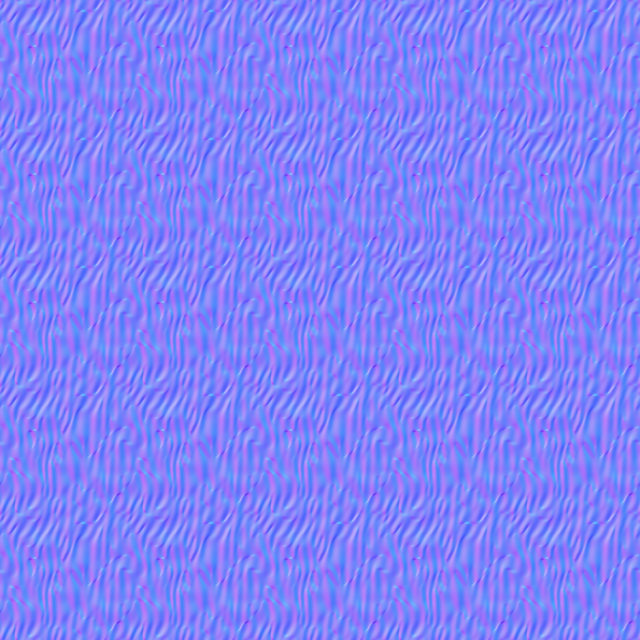
A Shadertoy shader for this texture map:

```glsl
#define REPEATS 5.0        // tiles across and down
#define LAYERS 5           // overlapping ripple trains
#define MIN_STREAKS 10.0   // fewest streaks per tile
#define LEAN 0.25          // strength of the slanted band
#define LEAN_CENTER 0.95   // height of the slanted band in the tile
#define WARP 0.065         // wandering of each ripple train
#define SWAY 0.04          // wandering shared by all trains
#define SWELL 0.035        // height of the broad undulation
#define RELIEF 0.195       // strength of the surface slope
#define GREEN_GAIN 1.25    // extra vertical slope
#define FLAT_COLOR vec3(0.505, 0.512, 0.98)

const float TAU = 6.2831853;

// Unit gradient for a lattice point
vec2 latticeGradient(vec2 cell, float seed) {
    vec3 p = fract(vec3(cell, seed) * vec3(0.1031, 0.1130, 0.0973));
    p += dot(p, p.yzx + 33.33);
    float angle = TAU * fract((p.x + p.y) * p.z);
    return vec2(cos(angle), sin(angle));
}

// Gradient noise that wraps after the given number of cells
float tiledNoise(vec2 tilePos, vec2 cells, float seed) {
    vec2 p = tilePos * cells;
    vec2 cell = floor(p);
    vec2 f = p - cell;
    vec2 lo = mod(cell, cells);
    vec2 hi = mod(cell + 1.0, cells);
    vec2 w = f * f * f * (f * (f * 6.0 - 15.0) + 10.0);
    float a = dot(latticeGradient(lo, seed), f);
    float b = dot(latticeGradient(vec2(hi.x, lo.y), seed), f - vec2(1.0, 0.0));
    float c = dot(latticeGradient(vec2(lo.x, hi.y), seed), f - vec2(0.0, 1.0));
    float d = dot(latticeGradient(hi, seed), f - 1.0);
    return mix(mix(a, b, w.x), mix(c, d, w.x), w.y);
}

// Sideways drift of the streaks with height
float streakDrift(float y) {
    float t = TAU * (y - LEAN_CENTER);
    return LEAN * (sin(t) + 0.22 * sin(2.0 * t)) / TAU;
}

// Ripple trains with whole wave counts, so the tile joins on every side
float rippleHeight(vec2 p) {
    vec2 wave = vec2(0.0);
    float x = p.x - streakDrift(p.y) + SWAY * tiledNoise(p, vec2(3.0, 4.0), 3.0);
    for (int i = 0; i < LAYERS; i++) {
        float layer = float(i);
        float seed = 7.0 + 13.0 * layer;
        float streaks = MIN_STREAKS + layer;
        float shear = mod(layer * 3.0, 7.0) - 2.0;
        float wander = WARP * tiledNoise(p, vec2(5.0, 4.0), seed);
        float strength = 1.0 + 1.6 * tiledNoise(p, vec2(4.0), seed + 5.0);
        float phase = TAU * (streaks * (x + wander) - shear * p.y + 0.37 * layer);
        wave += strength * vec2(cos(phase), sin(phase));
    }
    // Even out the beating so that streaks fork instead of fading
    float ripple = wave.y / (length(wave) + 0.6);
    float meanStreaks = MIN_STREAKS + 0.5 * float(LAYERS - 1);
    return ripple / (TAU * meanStreaks) + SWELL * tiledNoise(p, vec2(8.0, 6.0), 91.0);
}

void mainImage(out vec4 fragColor, in vec2 fragCoord) {
    vec2 tilePos = fract(fragCoord / iResolution.xy * REPEATS);

    // Slope by central differences
    vec2 e = vec2(0.006, 0.0);
    vec2 slope = vec2(
        rippleHeight(tilePos + e.xy) - rippleHeight(tilePos - e.xy),
        rippleHeight(tilePos + e.yx) - rippleHeight(tilePos - e.yx)) / (2.0 * e.x);

    // Slope encoded as red and downward green
    vec3 color = FLAT_COLOR;
    color.rg += RELIEF * slope * vec2(1.0, -GREEN_GAIN);
    fragColor = vec4(clamp(color, 0.0, 1.0), 1.0);
}
```
